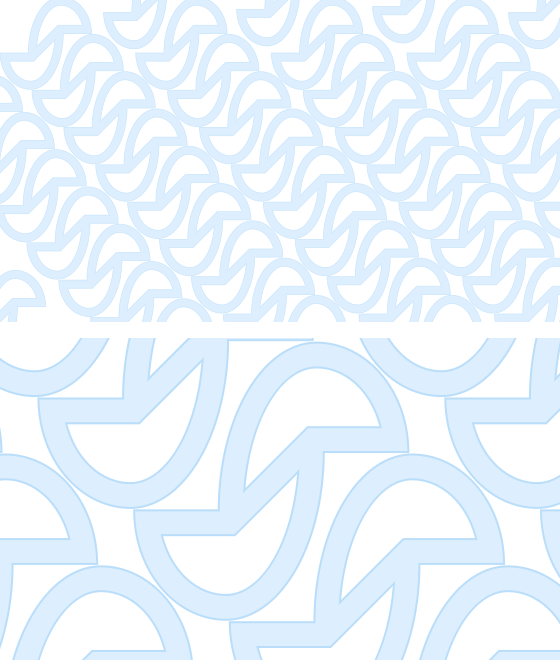
Top, the full canvas; bottom, a detail of the centre.
This pattern is drawn by a WebGL 1 fragment shader. Its source:

```glsl
precision highp float;
uniform vec2 u_resolution;

// Approximate signed distance to an axis-aligned ellipse
float ellipse(vec2 p, vec2 radii) {
  float k = length(p / radii);
  return k * (k - 1.0) / max(length(p / (radii * radii)), 1e-5);
}

// Dome with a steep left flank and a rounder right flank, y pointing down
float dome(vec2 p) {
  bool left = p.x < 31.0;
  vec2 q = p - vec2(31.0, left ? 20.0 : -20.0);
  q.y = min(q.y, 0.0);
  return ellipse(q, left ? vec2(67.0, 115.0) : vec2(63.0, 75.0));
}

// Dome cut by a level base and a diagonal, shrunk by inset
float lobe(vec2 p, float inset) {
  float diagonal = (p.x + p.y - 12.0) * 0.7071 + inset;
  return max(dome(p) + inset, min(p.y + 20.0 + inset, diagonal));
}

// Two hollow lobes joined by half-turn symmetry
float motif(vec2 p) {
  float outer = min(lobe(p, 0.0), lobe(-p, 0.0));
  float holes = min(lobe(p, 17.0), lobe(-p, 17.0));
  return max(outer, -holes);
}

void main() {
  // Canvas is 1152 units wide, measured from the top left
  float pixel = 1152.0 / u_resolution.x;
  vec2 p = vec2(gl_FragCoord.x, u_resolution.y - gl_FragCoord.y) * pixel;

  // Slanted chains; the leftmost chain is slightly displaced
  float d = 1e4;
  for (int i = -1; i < 4; i++) {
    vec2 start = vec2(94.2 + 279.0 * float(i), 88.9);
    if (i < 0) start += vec2(6.0, 7.0);
    for (int j = 0; j < 9; j++) {
      d = min(d, motif(p - start - float(j) * vec2(65.6, 76.7)));
    }
  }

  // Uneven row along the top edge
  for (int i = 0; i < 4; i++) {
    float k = float(i);
    vec2 center = vec2(307.0 + 279.75 * k - 6.0 * step(0.5, k),
                       5.5 - 6.0 * mod(k, 3.0));
    d = min(d, motif(p - center));
  }

  // Lone motif in the lower left corner
  d = min(d, motif(p - vec2(0.0, 651.0)));

  // Pale band with a fine, slightly darker outline
  float fill = clamp(0.5 - d / pixel, 0.0, 1.0);
  float outline = clamp((0.7 - abs(d)) / pixel + 0.5, 0.0, 1.0);
  outline *= min(1.0, 1.4 / pixel);
  vec3 color = mix(vec3(1.0), vec3(0.867, 0.937, 0.996), fill);
  color = mix(color, vec3(0.73, 0.87, 0.98), outline);
  gl_FragColor = vec4(color, 1.0);
}
```
